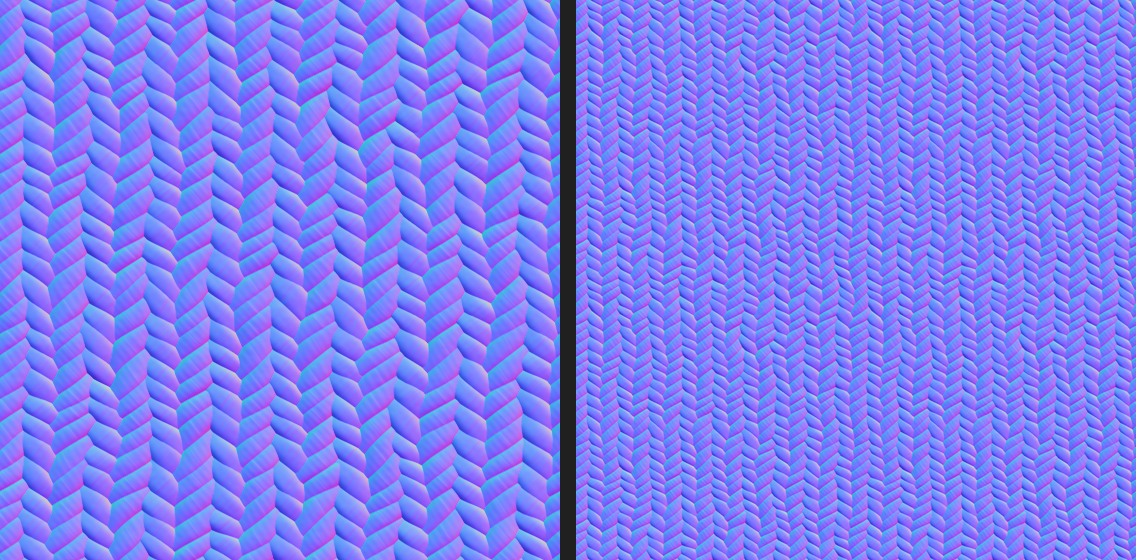
Left: one tile. Right: repeated 2 by 2.
Give the GLSL for this texture map, as a WebGL 1 fragment shader.

```glsl
precision highp float;
// Tangent-space normal map of 18 twisted yarn columns leaning alternately right and left.

uniform vec2 u_resolution;

const float TAU = 6.2831853;
const float COLUMNS = 18.0;

float hash(vec2 p) {
  vec3 q = fract(vec3(p.xyx) * vec3(0.1031, 0.1030, 0.0973));
  q += dot(q, q.yzx + 33.33);
  return fract((q.x + q.y) * q.z);
}

// Value noise that wraps after "period" cells.
float tileNoise(vec2 p, float period) {
  vec2 i = floor(p);
  vec2 f = fract(p);
  f = f * f * (3.0 - 2.0 * f);
  vec2 a = mod(i, period);
  vec2 b = mod(i + 1.0, period);
  return mix(mix(hash(a), hash(vec2(b.x, a.y)), f.x),
             mix(hash(vec2(a.x, b.y)), hash(b), f.x), f.y);
}

// Dome of one twist with a steep leaning rim; d is the offset in column widths.
float twistHeight(vec2 d, float side, vec2 id) {
  float lean = 0.72 + 0.18 * (hash(id + 5.0) - 0.5) + 0.25 * d.x * d.x;
  float rim = d.y - side * d.x * (lean + (side < 0.0 ? 0.22 : 0.0));
  float body = d.y - side * d.x * (side < 0.0 ? 0.12 : 0.58);
  float bulge = 0.38 * (0.75 + 0.5 * hash(id + 11.0));
  float rightRim = max(d.x - 0.22, 0.0);
  float dome = bulge * body * body + 1.5 * rim * rim * rim * rim
             + 0.30 * d.x * d.x + 0.25 * rightRim * rightRim;
  vec2 tilt = 0.16 * (vec2(hash(id + 53.0), hash(id + 61.0)) - 0.5);
  // Fibre ridges and one seam running across the twist.
  float across = 0.77 * d.x + side * 0.64 * d.y;
  float inside = smoothstep(0.14, 0.02, dome);
  float turn = TAU * hash(id + 23.0);
  float ridges = 0.0036 * sin(20.0 * across + turn) * sin(8.0 * across + 2.0 * turn)
               - 0.007 * smoothstep(-0.035, 0.035, across);
  return inside * ridges - dome + dot(tilt, d) + 0.012 * (hash(id + 37.0) - 0.5);
}

// Highest of all twists that can reach this point.
float yarnHeight(vec2 uv) {
  float x = uv.x * COLUMNS - 0.234
          + 0.08 * sin(TAU * (2.0 * uv.y + uv.x))
          + 0.06 * sin(TAU * (4.0 * uv.y + 3.0 * uv.x) + 1.0);
  float nearest = floor(x + 0.5);
  float height = -2.0;
  for (int i = -1; i <= 1; i++) {
    float column = nearest + float(i);
    float key = mod(column, COLUMNS);
    float side = 1.0 - 2.0 * mod(key, 2.0);
    float count = 24.0 + floor(2.0 * hash(vec2(key, 71.0)));
    float phase = hash(vec2(key, 83.0));
    // Slightly uneven twist spacing along each column.
    float t = uv.y * count + phase
            + 0.14 * sin(TAU * (3.0 * uv.y + phase))
            + 0.07 * sin(TAU * (7.0 * uv.y + 3.0 * phase));
    float sway = 0.05 * sin(TAU * (4.0 * uv.y + 5.0 * phase));
    for (int j = -2; j <= 2; j++) {
      float row = floor(t) + float(j);
      vec2 id = vec2(key, mod(row, count));
      float center = row + 0.5 + 0.22 * (hash(id + 47.0) - 0.5);
      vec2 d = vec2(x - column - sway, (t - center) * COLUMNS / count);
      height = max(height, twistHeight(d, side, id));
    }
  }
  // Fuzz of the fibres.
  return height + 0.005 * tileNoise(uv * 120.0, 120.0)
                + 0.010 * tileNoise(uv * 58.0, 58.0);
}

void main() {
  vec2 uv = gl_FragCoord.xy / u_resolution;
  vec2 e = vec2(0.0015, 0.0);
  vec2 slope = vec2(yarnHeight(uv + e.xy) - yarnHeight(uv - e.xy),
                    yarnHeight(uv + e.yx) - yarnHeight(uv - e.yx))
             / (2.0 * e.x * COLUMNS);
  vec3 normal = normalize(vec3(-slope, 1.0));
  gl_FragColor = vec4(normal * 0.5 + 0.5, 1.0);
}
```
